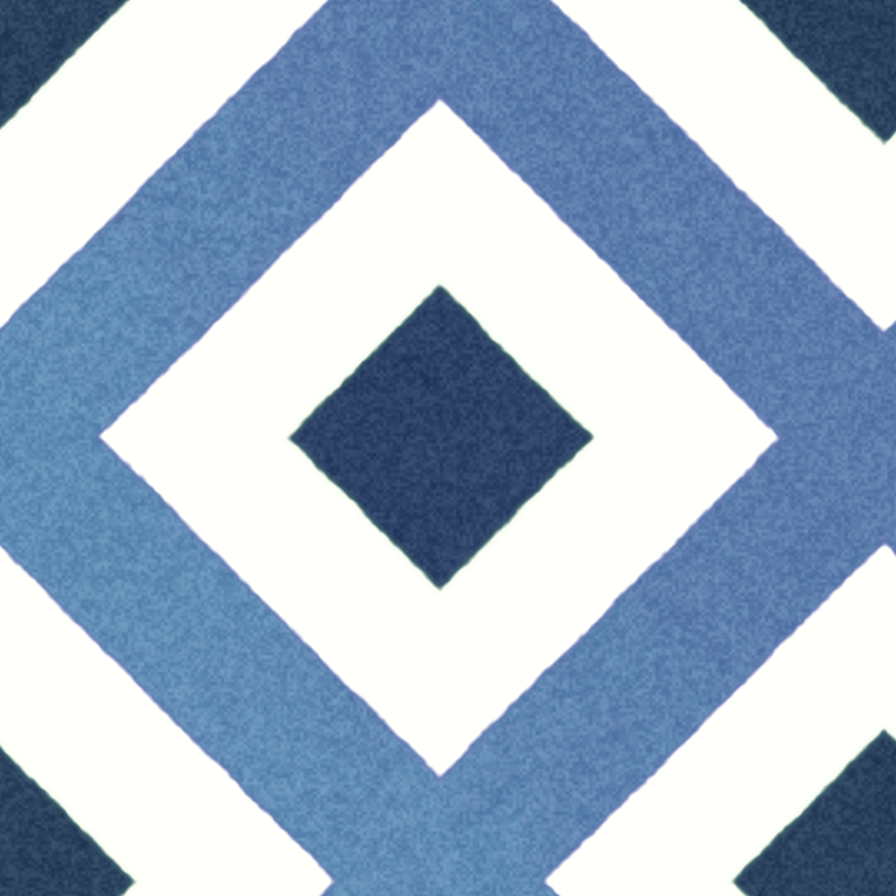
Give the GLSL for this pattern, as a Shadertoy shader.

```glsl
// Concentric diamonds on a diagonal lattice: navy hearts in white diamonds,
// parted by a blue trellis. Each cell is an L1 distance field; noise adds
// wavering print edges, tinted fringes, drifting dye and fine fabric grain.

const vec2  CENTRE      = vec2(0.491, 0.512); // middle of the central diamond
const float HALF_PITCH  = 0.496;  // lattice step along x and along y
const float WHITE_HALF  = 0.379;  // half diagonal of the white diamond
const float HEART_HALF  = 0.170;  // half diagonal of the navy heart
const float LEFT_SHRINK = 0.014;  // hearts print smaller in the left column
const float TIP_ROUND   = 0.0015; // rounding of the diamond tips
const float WOBBLE      = 0.0034; // slow wavering of printed edges
const float RAGGED      = 0.0028; // fine raggedness of printed edges
const float SOFTNESS    = 0.0038; // bleed of ink at the edges
const float FRINGE      = 0.010;  // width of the tinted edge
const float GRAIN       = 0.17;   // strength of the fabric speckle
const float HALO        = 0.014;  // reach of the pale tint around hearts

const vec3 PAPER       = vec3(1.00, 1.00, 0.990);
const vec3 PAPER_HALO  = vec3(0.97, 1.00, 0.945);
const vec3 BLUE_TEAL   = vec3(0.380, 0.555, 0.712);
const vec3 BLUE_VIOLET = vec3(0.355, 0.480, 0.668);
const vec3 BLUE_FRINGE = vec3(0.42, 0.47, 0.71);
const vec3 NAVY        = vec3(0.180, 0.262, 0.405);
const vec3 NAVY_OUTER  = vec3(0.170, 0.258, 0.370);
const vec3 NAVY_FRINGE = vec3(0.23, 0.37, 0.41);

float hash(vec2 p) {
    vec3 q = fract(vec3(p.xyx) * 0.1031);
    q += dot(q, q.yzx + 33.33);
    return fract((q.x + q.y) * q.z);
}

float valueNoise(vec2 p) {
    vec2 i = floor(p), f = fract(p);
    f = f * f * (3.0 - 2.0 * f);
    return mix(mix(hash(i), hash(i + vec2(1, 0)), f.x),
               mix(hash(i + vec2(0, 1)), hash(i + vec2(1, 1)), f.x), f.y);
}

float fbm(vec2 p) {
    float sum = 0.0, amp = 0.5;
    for (int i = 0; i < 4; i++) {
        sum += amp * valueNoise(p);
        p = p * 2.03 + 17.3;
        amp *= 0.5;
    }
    return sum;
}

// Larger of two values, with the crease rounded over width k.
float roundMax(float a, float b, float k) {
    float h = max(k - abs(a - b), 0.0) / k;
    return max(a, b) + 0.25 * k * h * h;
}

// Ink coverage: 1 where the signed distance is negative.
float cover(float d, float soft) {
    return 1.0 - smoothstep(-soft, soft, d);
}

void mainImage(out vec4 fragColor, in vec2 fragCoord) {
    vec2 uv = fragCoord / iResolution.xy;
    float soft = max(SOFTNESS, 1.0 / iResolution.y);

    // Diagonal lattice cell and L1 distance from its centre
    vec2 p = uv - CENTRE;
    vec2 diagonal = vec2(p.x + p.y, p.x - p.y);
    vec2 cell = floor(diagonal / (2.0 * HALF_PITCH) + 0.5);
    vec2 local = abs(diagonal - cell * 2.0 * HALF_PITCH);
    float dist = roundMax(local.x, local.y, 4.0 * TIP_ROUND);
    dist += WOBBLE * 2.0 * (fbm(uv * 32.0 + 5.0) - 0.47);
    dist += RAGGED * (valueNoise(uv * 130.0 + 3.0) - 0.5);

    // Heart size and tone vary between repeats
    float column = cell.x + cell.y;
    float heartHalf = HEART_HALF - LEFT_SHRINK * max(0.0, -column);
    float heartEdge = dist - heartHalf;
    float trellisEdge = WHITE_HALF - dist;

    // Fine grain plus slow cloudiness of the dye
    float grain = 0.65 * valueNoise(uv * 270.0) + 0.35 * valueNoise(uv * 120.0 + 9.0) - 0.5;
    float tintGrain = valueNoise(uv * 160.0 + 41.0) - 0.5;
    float cloud = fbm(uv * 9.0) - 0.47;

    // Blue drifts from teal at lower left to violet at upper right
    float slope = 0.8 * uv.x + 0.5 * uv.y - 0.15;
    float drift = smoothstep(0.1, 0.9, slope + 0.8 * cloud + 0.35 * tintGrain);
    vec3 blue = mix(BLUE_TEAL, BLUE_VIOLET, drift);
    blue += GRAIN * grain * vec3(1.0, 0.9, 0.7) + 0.04 * cloud;
    blue = mix(blue, BLUE_FRINGE, 0.7 * smoothstep(-FRINGE, 0.0, trellisEdge));

    vec3 navy = mix(NAVY, NAVY_OUTER, min(1.0, dot(cell, cell)));
    navy += GRAIN * grain * vec3(0.8, 0.8, 0.75) + 0.03 * cloud;
    navy = mix(navy, NAVY_FRINGE, 0.85 * smoothstep(-FRINGE, -0.2 * FRINGE, heartEdge));

    // Compose the inks over the paper
    float halo = 1.0 - smoothstep(0.0, HALO, heartEdge);
    vec3 color = mix(PAPER, PAPER_HALO, halo);
    color = mix(color, blue, cover(trellisEdge, soft));
    color = mix(color, navy, cover(heartEdge, soft));
    fragColor = vec4(clamp(color, 0.0, 1.0), 1.0);
}
```
